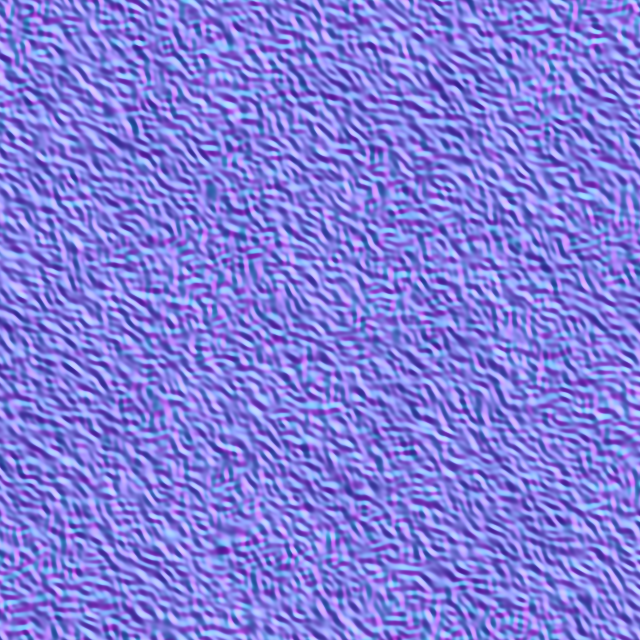
Write a WebGL 1 fragment shader that draws this texture map.

```glsl
precision highp float;
// Normal map of fine leather grain: short wavy ridges running down to the right.
// The slope is a sum of randomly placed wavelets (Gabor noise), whose directions
// scatter more in some patches; slope x and y become red and green.

uniform vec2 u_resolution;

vec3 hash3(vec2 p) {
  vec3 q = fract(p.xyx * vec3(0.1031, 0.1030, 0.0973));
  q += dot(q, q.yxz + 33.33);
  return fract((q.xxy + q.yzz) * q.zyx);
}

float valueNoise(vec2 p) {
  vec2 i = floor(p), f = fract(p);
  f = f * f * (3.0 - 2.0 * f);
  return mix(mix(hash3(i).x, hash3(i + vec2(1.0, 0.0)).x, f.x),
             mix(hash3(i + vec2(0.0, 1.0)).x, hash3(i + 1.0).x, f.x), f.y);
}

// Slope of the grain; p is measured in wavelet cells
vec2 grainSlope(vec2 p) {
  vec2 home = floor(p);
  vec2 slope = vec2(0.0);
  for (int y = -1; y <= 1; y++) {
    for (int x = -1; x <= 1; x++) {
      vec2 cell = home + vec2(float(x), float(y));
      float patchiness = valueNoise(cell * 0.19 + 7.0);
      float spread = mix(0.55, 1.15, smoothstep(0.3, 0.95, patchiness));
      for (int k = 0; k < 3; k++) {
        vec2 seed = cell + 61.0 * float(k) + 11.0;
        vec3 place = hash3(seed);
        vec3 wave = hash3(seed + 217.0);
        vec2 d = p - cell - place.xy;
        float window = max(1.0 - dot(d, d), 0.0);
        float angle = 0.9 + spread * (2.0 * wave.x - 1.0);
        vec2 dir = vec2(cos(angle), sin(angle));
        float cycles = mix(0.75, 1.7, wave.y);
        slope += dir * window * window * window
               * sin(6.2832 * (cycles * dot(d, dir) + wave.z));
      }
    }
  }
  return slope;
}

void main() {
  vec2 uv = gl_FragCoord.xy / u_resolution;
  vec2 slope = grainSlope(uv * 44.0);

  // Even out the relief, so that steep spots stay close to the common contrast
  slope /= sqrt(1.0 + 0.6 * dot(slope, slope));

  // Light across the ridges, weaker colour along them, and broad soft undulation
  float light = 0.495 + 0.185 * (slope.x + slope.y);
  light += 0.08 * (valueNoise(uv * 22.0 + 3.0) - 0.5);
  float hue = 0.135 * (slope.x - slope.y) + 0.012;
  vec3 color = vec3(light + hue, light - hue, 0.39 + light);
  gl_FragColor = vec4(clamp(color, 0.0, 1.0), 1.0);
}
```
